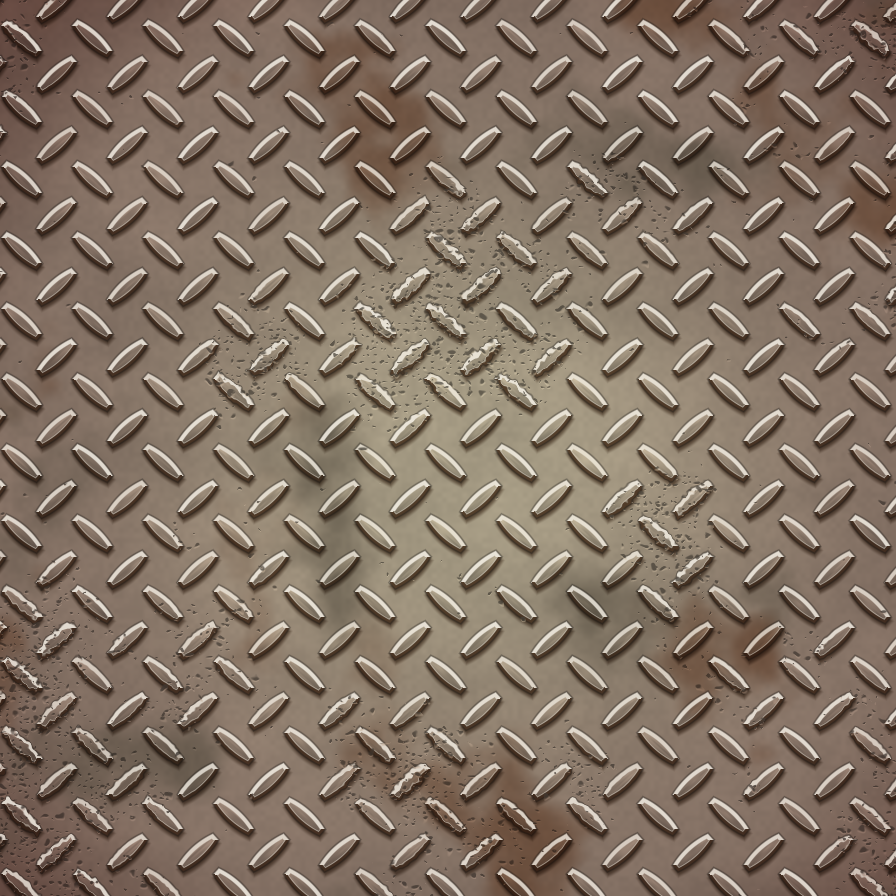
This texture is drawn by a Shadertoy shader. Its source:

```glsl
// Worn steel tread plate: two interleaved grids of raised lugs with rust stains and pits.

float hash(vec2 p) {
    p = fract(p * vec2(0.1031, 0.1137));
    p += dot(p, p.yx + 33.33);
    return fract((p.x + p.y) * p.x * 17.3);
}

float noise(vec2 p) {
    vec2 i = floor(p), f = fract(p);
    f = f * f * (3.0 - 2.0 * f);
    return mix(mix(hash(i), hash(i + vec2(1, 0)), f.x),
               mix(hash(i + vec2(0, 1)), hash(i + vec2(1, 1)), f.x), f.y);
}

float fbm(vec2 p) {
    float sum = 0.0, amp = 0.5;
    for (int i = 0; i < 4; i++) {
        sum += amp * noise(p);
        p = p * 2.03 + 17.1;
        amp *= 0.5;
    }
    return sum;
}

// Signed distances to the curved sides (x) and the cut ends (y) of a lug
vec2 lugEdges(vec2 q) {
    return vec2(abs(q.y) - 0.108 + 0.45 * q.x * q.x, abs(q.x) - 0.335);
}

// Stained base metal: pale olive centre, brown rim, reddish corners
vec3 plateColor(vec2 uv) {
    float radius = length(uv - vec2(0.52, 0.48));
    vec3 col = mix(vec3(0.64, 0.60, 0.51), vec3(0.52, 0.445, 0.395), smoothstep(0.05, 0.5, radius));
    col = mix(col, vec3(0.38, 0.26, 0.23), 0.85 * smoothstep(0.48, 0.76, radius));
    col *= 0.9 + 0.2 * fbm(uv * vec2(7.0, 12.0));
    float rust = smoothstep(0.56, 0.76, fbm(uv * 7.0 + 31.0));
    col = mix(col, vec3(0.37, 0.24, 0.16), 0.65 * rust * smoothstep(0.1, 0.4, radius));
    float soot = smoothstep(0.58, 0.78, fbm(uv * 6.0 + 73.0));
    return mix(col, vec3(0.31, 0.28, 0.23), 0.55 * soot);
}

// Pits clustered in worn zones: x is the dark hollow, y is the lit lower lip
vec2 pits(vec2 p, float wear) {
    vec2 result = vec2(0);
    for (int layer = 0; layer < 2; layer++) {
        vec2 g = p * (6.5 + 4.5 * float(layer)) + 41.0 * float(layer);
        g += 0.5 * vec2(noise(g * 1.7), noise(g * 1.7 + 9.0));
        vec2 id = floor(g);
        vec2 c = fract(g) - 0.3 - 0.4 * vec2(hash(id + 3.0), hash(id + 57.0));
        float size = 0.1 + 0.15 * hash(id + 19.0);
        float present = step(hash(id + 83.0), 0.6 * wear);
        vec2 squash = vec2(0.8, 1.2);
        float hollow = 1.0 - smoothstep(size - 0.1, size + 0.08, length(c * squash));
        float lip = 1.0 - smoothstep(size - 0.1, size + 0.08, length((c - vec2(0.05, 0.16)) * squash));
        result = max(result, present * vec2(hollow, lip * (1.0 - hollow)));
    }
    return result;
}

void mainImage(out vec4 fragColor, in vec2 fragCoord) {
    vec2 uv = fragCoord / iResolution.xy;
    vec2 p = vec2(uv.x, 1.0 - uv.y) * 12.67;    // one unit per repeat, y down
    float aa = 12.67 / iResolution.y;

    vec3 plate = plateColor(uv);
    vec3 col = plate * (0.975 + 0.05 * noise(p * 14.0));
    float wear = smoothstep(0.49, 0.68, fbm(uv * 6.5 + 5.0));
    vec2 pit = pits(p, wear);

    for (int k = 0; k < 2; k++) {
        // Falling lugs first, then rising lugs half a repeat away
        vec2 centre = k == 0 ? vec2(0.305, 0.545) : vec2(0.8, 0.056);
        vec2 axis = normalize(vec2(1.0, k == 0 ? 0.9 : -0.9));
        vec2 across = vec2(-axis.y, axis.x);
        vec2 cell = p - centre + 0.5;
        vec2 c = fract(cell) - 0.5;
        float variation = hash(floor(cell) + 13.0 * float(k));

        vec2 q = vec2(dot(c, axis), dot(c, across));
        vec2 edges = lugEdges(q);
        float chip = wear * 0.06 * (noise(p * 17.0) - 0.5);
        float d = max(edges.x, edges.y) + chip;

        // Cast shadow below and a thin dark seam around the foot
        vec2 s = c - vec2(0.01, 0.055);
        vec2 shade = lugEdges(vec2(dot(s, axis), dot(s, across)));
        float shadow = 1.0 - smoothstep(-0.03, 0.05, max(shade.x, shade.y));
        col = mix(col, plate * vec3(0.5, 0.43, 0.37), 0.85 * shadow);
        col *= 1.0 - 0.42 * (1.0 - smoothstep(0.0, 0.035, d));

        // Flat crown, darker towards its lower side
        vec3 crown = plate * (0.98 - 1.6 * c.y * 0.5 + 0.1 * (variation - 0.5));
        crown *= 0.92 + 0.16 * noise(q * vec2(6.0, 40.0) + 50.0 * variation);

        // Bevel lit from above
        vec2 normal = edges.y > edges.x ? axis * sign(q.x) : across * sign(q.y);
        float lit = smoothstep(-0.3, 0.3, -normal.y);
        vec3 bright = mix(vec3(0.93, 0.915, 0.88), plate * 1.3, 0.15 + 0.2 * variation);
        vec3 bevel = mix(plate * vec3(0.5, 0.4, 0.32), bright, lit);
        float width = mix(0.035, 0.055, lit);
        vec3 lug = mix(crown, bevel, smoothstep(-width - 0.015, -width + 0.008, d));

        // Fine glint along the lower rim of the crown
        float glint = 1.0 - smoothstep(0.0, 0.014, abs(d + 0.047));
        lug = mix(lug, vec3(0.82, 0.79, 0.74), 0.5 * glint * (1.0 - lit));
        col = mix(col, lug, 1.0 - smoothstep(-aa, aa, d));
    }

    col = mix(col, plate * 0.48, 0.75 * pit.x);
    col = mix(col, plate * 1.35, 0.45 * pit.y);
    fragColor = vec4(clamp(col, 0.0, 1.0), 1.0);
}
```
